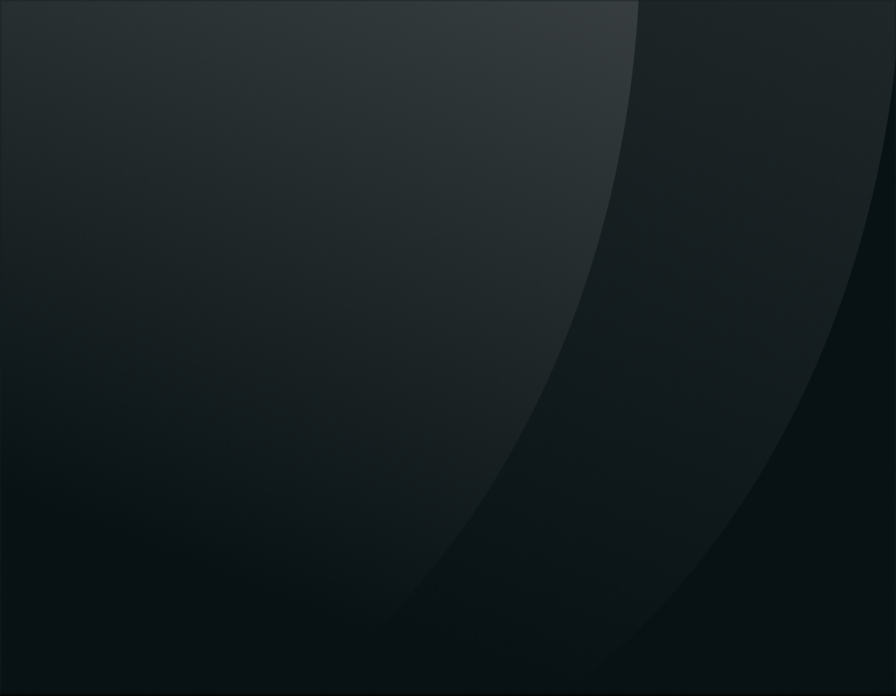
Give the GLSL for this background, as a WebGL 2 fragment shader.

```glsl
#version 300 es
precision highp float;

uniform vec2 u_resolution;
out vec4 fragColor;

// Approximate signed distance to an ellipse, negative inside
float ellipseDistance(vec2 p, vec2 radii) {
    vec2 q = p / radii;
    float k = length(q);
    return k * (k - 1.0) / max(length(q / radii), 1e-4);
}

// Antialiased coverage of the large disc whose centre lies at the given x
float discMask(vec2 p, float centreX) {
    float d = ellipseDistance(p - vec2(centreX, 1.084), vec2(0.968, 1.247));
    float soft = 0.9 / u_resolution.y;
    return 1.0 - smoothstep(-soft, soft, d);
}

float hash(vec2 p) {
    return fract(sin(dot(p, vec2(127.1, 311.7))) * 43758.5453);
}

void main() {
    vec2 uv = gl_FragCoord.xy / u_resolution;
    vec2 p = uv * vec2(1.2864, 1.0);

    // Slanted light rising towards the upper right
    float light = dot(p, vec2(0.36, 0.93));
    float outerLight = clamp((light - 0.29) / 1.1, 0.0, 1.0);
    float innerLight = clamp((light - 0.27) / 0.99, 0.0, 1.0);

    // Dark ground with two overlapping discs
    vec3 ground = vec3(0.031, 0.067, 0.076);
    vec3 outerColor = mix(ground, vec3(0.122, 0.153, 0.161), outerLight);
    vec3 innerColor = mix(ground, vec3(0.218, 0.243, 0.248), innerLight);
    vec3 color = mix(ground, outerColor, discMask(p, 0.327));
    color = mix(color, innerColor, discMask(p, -0.049));

    // Faint hairline on the sides and top, dark line along the bottom
    float rim = min(min(p.x, 1.2864 - p.x), 1.0 - p.y);
    color = mix(color, vec3(0.075, 0.11, 0.12), 0.4 * (1.0 - smoothstep(0.001, 0.003, rim)));
    color *= 1.0 - 0.6 * (1.0 - smoothstep(0.001, 0.005, p.y));

    // Dither against banding
    color += (hash(floor(uv * vec2(512.0, 398.0))) - 0.5) / 255.0;
    fragColor = vec4(color, 1.0);
}
```
